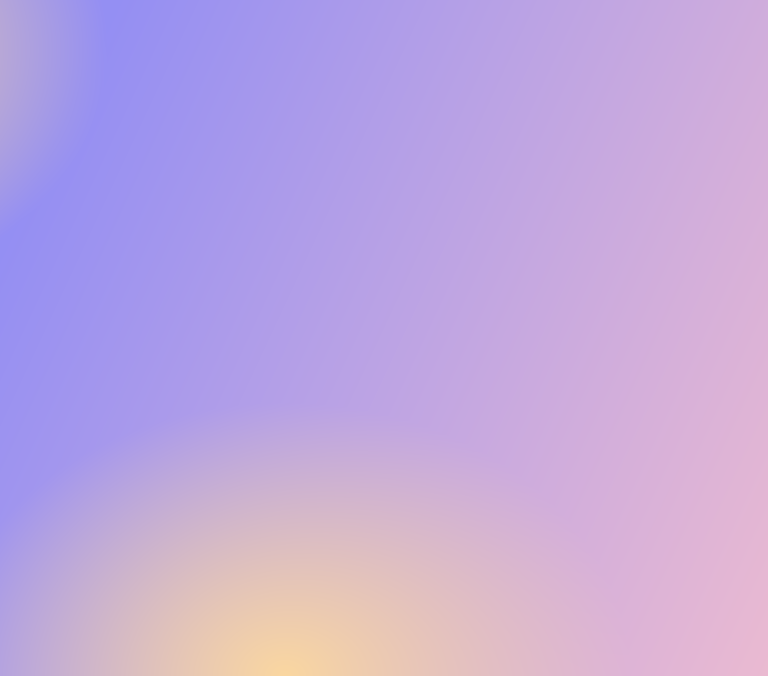
A Shadertoy shader for this background:

```glsl
// A soft pastel backdrop: a slanted gradient from periwinkle to pink,
// warmed by two elliptical amber glows, one rising from the bottom edge
// and one reaching in from the upper left. Each glow fades linearly.

#define SLANT 25.0                       // degrees below horizontal
#define STOPS vec4(0.113, 0.44, 0.76, 1.0)
#define LOW_CENTER vec2(0.371, 0.0)      // glows in fractions of the canvas
#define LOW_RADII vec2(0.449, 0.404)
#define SIDE_CENTER vec2(-0.27, 0.926)
#define SIDE_RADII vec2(0.41, 0.37)

const vec3 PERIWINKLE = vec3(0.582, 0.560, 0.952);
const vec3 LAVENDER   = vec3(0.710, 0.627, 0.904);
const vec3 ORCHID     = vec3(0.832, 0.686, 0.855);
const vec3 PINK       = vec3(0.918, 0.729, 0.820);
const vec3 AMBER      = vec3(0.980, 0.841, 0.627);

// Position of a to b, held to the range 0..1
float ramp(float a, float b, float x) {
    return clamp((x - a) / (b - a), 0.0, 1.0);
}

// Slanted gradient running from corner to corner
vec3 slantedGradient(vec2 uv) {
    vec2 size = vec2(iResolution.x / iResolution.y, 1.0);
    float angle = radians(SLANT);
    vec2 direction = vec2(cos(angle), -sin(angle));
    float span = dot(abs(direction), size);
    float t = dot((uv - 0.5) * size, direction) / span + 0.5;

    vec3 color = mix(PERIWINKLE, LAVENDER, ramp(STOPS.x, STOPS.y, t));
    color = mix(color, ORCHID, ramp(STOPS.y, STOPS.z, t));
    return mix(color, PINK, ramp(STOPS.z, STOPS.w, t));
}

// Strength of an elliptical glow: 1 at its center, 0 at its rim
float glow(vec2 uv, vec2 center, vec2 radii) {
    return max(0.0, 1.0 - length((uv - center) / radii));
}

void mainImage(out vec4 fragColor, in vec2 fragCoord) {
    vec2 uv = fragCoord / iResolution.xy;

    vec3 color = slantedGradient(uv);
    color = mix(color, AMBER, glow(uv, SIDE_CENTER, SIDE_RADII));
    color = mix(color, AMBER, glow(uv, LOW_CENTER, LOW_RADII));

    fragColor = vec4(color, 1.0);
}
```
